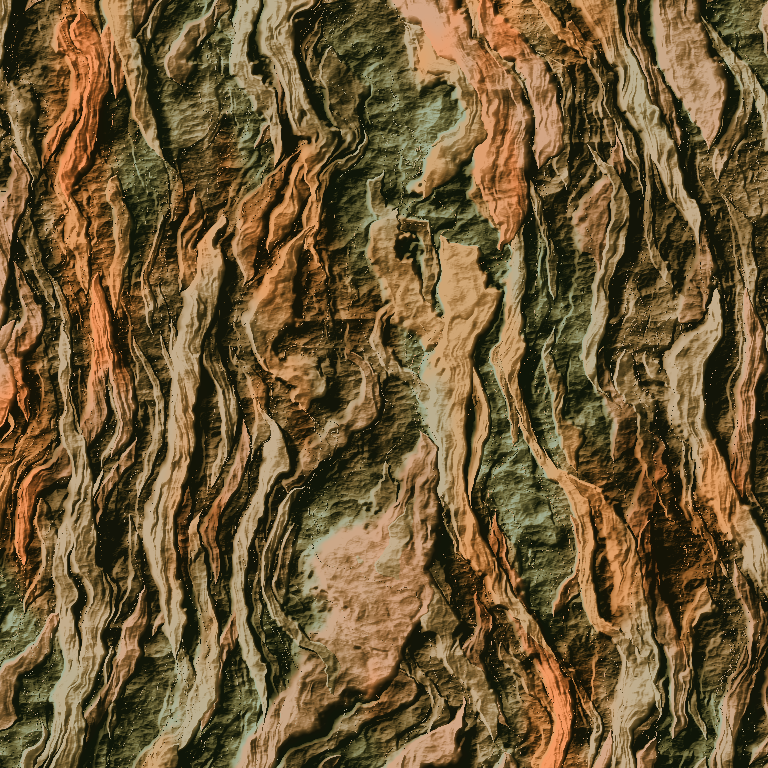
A Shadertoy shader for this texture:

```glsl
// Weathered tree bark: leaning, splintered ridges over crumbly, mossy furrows.

const vec2  LIGHT_DIR    = vec2(-0.75, 0.66); // towards the light, upper left
const float RELIEF       = 0.06;   // height of a full ridge in canvas units
const float SLOPE_STEP   = 0.0015; // sampling distance for the slope
const float SHADOW_REACH = 0.022;
const float CONTRAST     = 4.0;
const float EXPOSURE     = 0.0;
const float MEAN_HEIGHT  = 0.77;
const float MEAN_SHADOW  = 0.13;
const float FAN          = 0.15;   // ridges spread downwards to both sides
const vec3  MOSS_TINT    = vec3(0.84, 1.03, 1.08);
const vec3  RUST_TINT    = vec3(1.16, 0.93, 0.74);
const vec3  PINK_TINT    = vec3(1.08, 0.96, 0.95);

// Bark tones from crevice to dry edge, and where each sits on the tone scale
const vec3 TONES[6] = vec3[6](
    vec3(0.07, 0.08, 0.03), vec3(0.22, 0.18, 0.07), vec3(0.37, 0.29, 0.14),
    vec3(0.51, 0.39, 0.20), vec3(0.64, 0.52, 0.34), vec3(0.77, 0.68, 0.55));
const float STOPS[6] = float[6](0.075, 0.24, 0.44, 0.64, 0.82, 0.95);

struct Bark { float height; float ridge; float id; };

float hash(vec2 p) {
    vec3 q = fract(vec3(p.xyx) * 0.1031);
    q += dot(q, q.yzx + 33.33);
    return fract((q.x + q.y) * q.z);
}

float noise(vec2 p) {
    vec2 i = floor(p), f = fract(p);
    f = f * f * (3.0 - 2.0 * f);
    return mix(mix(hash(i), hash(i + vec2(1, 0)), f.x),
               mix(hash(i + vec2(0, 1)), hash(i + vec2(1, 1)), f.x), f.y);
}

const mat2 OCTAVE = mat2(1.6, 1.2, -1.2, 1.6);

float fbm(vec2 p, int octaves) {
    float sum = 0.0, total = 0.0, amp = 0.5;
    for (int i = 0; i < octaves; i++) {
        sum += amp * noise(p);
        total += amp;
        p = OCTAVE * p + 17.3;
        amp *= 0.5;
    }
    return sum / total;
}

// Sharp-crested noise for flaking, crumbled surfaces
float crumble(vec2 p) {
    float sum = 0.0, amp = 0.5;
    for (int i = 0; i < 5; i++) {
        sum += amp * (1.0 - abs(2.0 * noise(p) - 1.0));
        p = OCTAVE * p + 9.7;
        amp *= 0.5;
    }
    return sum;
}

// One layer of scattered, bent strips; x is the height, y the id of the top strip
vec2 strips(vec2 p, vec2 cell, float seed) {
    vec2 base = floor(p / cell), top = vec2(0.0);
    for (int j = -1; j <= 1; j++)
    for (int i = -1; i <= 1; i++) {
        vec2 c = base + vec2(i, j);
        vec2 key = c + seed + 50.0;
        float a = hash(key), b = hash(key + 31.7), k = hash(key + 73.1);
        vec2 centre = (c + 0.5 + vec2(0.5, 0.6) * (vec2(a, b) - 0.5)) * cell;
        vec2 d = p - centre;
        float lean = FAN * (1.0 - 2.0 * smoothstep(0.42, 0.58, centre.x)) + 0.4 * (k - 0.5);
        d.x -= lean * d.y + 0.2 * cell.x * sin(6.28 * (d.y / cell.y + b));
        float along = abs(d.y) / (cell.y * mix(0.32, 0.58, a));
        float halfWidth = cell.x * 0.21 * mix(0.7, 1.3, k) * (1.0 - pow(along, 4.0));
        float across = d.x / max(halfWidth, 0.0001);
        float profile = smoothstep(0.0, 0.45, 1.0 - abs(across));
        float height = profile * (mix(0.75, 1.2, b) + 0.5 * (a - 0.5) * across);
        if (height > top.x) top = vec2(height, k);
    }
    return top;
}

Bark barkAt(vec2 p) {
    // Sway of the whole trunk, then ragged edges
    vec2 q = p;
    q.x += 0.25 * (fbm(p * vec2(3.0, 2.5) + 4.0, 3) - 0.5);
    q += 0.035 * (vec2(fbm(p * 22.0, 4), fbm(p * 20.0 + 40.0, 4)) - 0.5);

    // Broad ropes, slim ridges and small curls
    vec2 top = strips(q, vec2(0.17, 0.60), 3.0);
    vec2 slim = strips(q, vec2(0.10, 0.36), 211.0) * vec2(0.75, 1.0);
    vec2 curl = strips(q, vec2(0.07, 0.20), 457.0) * vec2(0.5, 1.0);
    if (slim.x > top.x) top = slim;
    if (curl.x > top.x) top = curl;
    float ridge = smoothstep(0.1, 0.6, top.x);

    // Furrows, flakes, split ledges and lengthwise fibres
    float furrow = 0.5 * fbm(q * vec2(9.0, 2.0) + 70.0, 3);
    float flakes = mix(0.42, 0.24, ridge) * crumble(p * vec2(20.0, 30.0));
    float ledge = smoothstep(0.46, 0.54, fbm(q * vec2(26.0, 9.0) + 11.0, 4)) - 0.5;
    float fibre = fbm(q * vec2(90.0, 14.0), 3) - 0.5;
    float height = top.x + furrow + flakes + 0.16 * ledge + 0.28 * ridge * fibre;
    return Bark(height, ridge, top.y);
}

vec3 barkTone(float level) {
    vec3 colour = TONES[0];
    for (int i = 1; i < 6; i++)
        colour = mix(colour, TONES[i], clamp((level - STOPS[i - 1]) / (STOPS[i] - STOPS[i - 1]), 0.0, 1.0));
    return colour;
}

void mainImage(out vec4 fragColor, in vec2 fragCoord) {
    vec2 p = fragCoord / iResolution.y;
    Bark bark = barkAt(p);

    // Raking light and the shade of taller neighbours
    float slope = (bark.height - barkAt(p + LIGHT_DIR * SLOPE_STEP).height) / SLOPE_STEP * RELIEF;
    float lit = slope / sqrt(1.0 + slope * slope);
    float shadow = max(0.0, barkAt(p + LIGHT_DIR * SHADOW_REACH).height - bark.height);

    // Combined tone, spread evenly over the scale
    float mottle = fbm(p * vec2(60.0, 40.0), 3) + fbm(p * 7.0 + 25.0, 3) - 1.0;
    float tone = 0.55 * lit + 0.55 * (bark.height - MEAN_HEIGHT)
               + 0.8 * mottle - 0.7 * (shadow - MEAN_SHADOW) + EXPOSURE;
    vec3 colour = barkTone(1.0 / (1.0 + exp(-CONTRAST * tone)));

    // Moss in the furrows, rust in streaks, pinkish bare wood on some ridges
    float moss = smoothstep(0.45, 0.6, fbm(p * vec2(4.5, 2.0) + 8.0, 4)) * (1.0 - 0.7 * bark.ridge);
    float rust = smoothstep(0.48, 0.64, fbm(p * vec2(8.0, 3.0) + 90.0, 4));
    colour *= mix(vec3(1.0), MOSS_TINT, moss);
    colour *= mix(vec3(1.0), RUST_TINT, rust * (1.0 - moss));
    colour *= mix(vec3(1.0), PINK_TINT, bark.ridge * smoothstep(0.55, 0.8, bark.id));

    fragColor = vec4(colour, 1.0);
}
```
